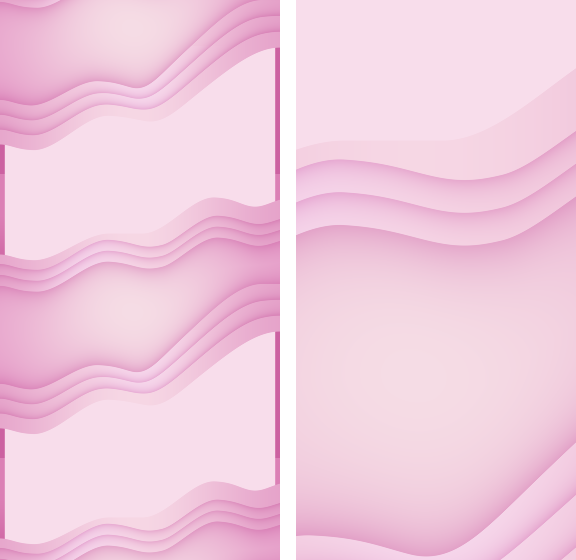
Left, the full canvas; right, a detail of the centre.
Write a Shadertoy shader that draws this background.

```glsl
// Pink layered paper waves: a glowing panel framed by nested wavy sheets,
// repeated down the canvas over a pale ground with dark side bars.
// Each edge is a sum of smooth steps and bumps; sheets stack from outside in.

const float PERIOD = 1.014;      // vertical repeat, in canvas widths
const float PANEL_Y = 1.099;     // panel centre, measured from the top
const float TILE_TOP = -0.478;   // tile seam, hidden in the flat ground
const float GLOW_X = 0.477;
const int SHEETS = 4;

const vec3 GROUND = vec3(0.973, 0.867, 0.922);
const vec3 BAR_DARK = vec3(0.80, 0.38, 0.63);
const vec3 BAR_LIGHT = vec3(0.86, 0.50, 0.71);
const vec3 SHEET_PALE = vec3(0.965, 0.842, 0.895);
const vec3 SHEET_DEEP = vec3(0.895, 0.625, 0.785);
const vec3 GLOW = vec3(0.962, 0.865, 0.898);
const vec3 GLOW_EDGE = vec3(0.905, 0.630, 0.795);
const vec3 GLOSS = vec3(0.970, 0.860, 0.945);
const vec3 SHADOW_TINT = vec3(0.93, 0.76, 0.885);

float bump(float x, float center, float width) {
    float t = (x - center) / width;
    return exp(-t * t);
}

// Each slope is (start, end, rise); the swell is (centre, height, width).
float waveEdge(float x, float base, vec3 slopeA, vec3 slopeB, vec3 swell) {
    return base - 0.021 * bump(x, 0.0, 0.065)
         - slopeA.z * smoothstep(slopeA.x, slopeA.y, x)
         - slopeB.z * smoothstep(slopeB.x, slopeB.y, x)
         + swell.y * bump(x, swell.x, swell.z);
}

// Top edge of a sheet, counted from the outermost one.
float upperEdge(float x, int sheet) {
    if (sheet == 0)
        return waveEdge(x, -0.169, vec3(0.117, 0.391, 0.096),
                        vec3(0.508, 0.768, 0.130), vec3(0.911, 0.034, 0.078));
    float inner = waveEdge(x, -0.057, vec3(0.130, 0.391, 0.109),
                           vec3(0.578, 0.781, 0.086), vec3(0.924, 0.031, 0.083));
    return inner + 0.026 * bump(x, 0.534, 0.086) - 0.039 * float(SHEETS - 1 - sheet);
}

// Bottom edge: blends from the outer wave to the inner one.
float lowerEdge(float x, int sheet) {
    float outer = waveEdge(x, 0.452, vec3(0.117, 0.391, 0.125),
                           vec3(0.521, 1.0, 0.242), vec3(0.560, 0.024, 0.104));
    float inner = waveEdge(x, 0.293, vec3(0.104, 0.352, 0.089),
                           vec3(0.469, 0.938, 0.289), vec3(0.508, 0.029, 0.086));
    return mix(outer, inner, float(sheet) / float(SHEETS - 1));
}

// Pale ground with a narrow bar at either side.
vec3 groundColor(vec2 p, float aa) {
    float bars = 1.0 - smoothstep(-aa, aa, p.x - 0.017) * smoothstep(-aa, aa, 0.983 - p.x);
    vec3 bar = mix(BAR_LIGHT, BAR_DARK, smoothstep(-0.35, -0.10, p.y) + smoothstep(0.25, 0.5, p.y));
    return mix(GROUND, clamp(bar, BAR_DARK, BAR_LIGHT), bars);
}

// Sheet tone before shadow; the innermost sheet carries the radial glow.
vec3 sheetColor(vec2 p, int sheet) {
    if (sheet == SHEETS - 1)
        return mix(GLOW, GLOW_EDGE, smoothstep(0.0, 0.66, length(p - vec2(GLOW_X, 0.0))));
    vec3 tone = mix(SHEET_PALE, SHEET_DEEP, smoothstep(0.0, 0.62, abs(p.x - GLOW_X)));
    float glossX = p.y < 0.08 ? 0.30 : 0.50;
    float gloss = sheet == 0 ? 0.0 : 0.65 * bump(p.x, glossX, 0.16);
    return mix(tone, GLOSS, gloss);
}

void mainImage(out vec4 fragColor, in vec2 fragCoord) {
    // Canvas units: one across, two down, measured from the top.
    vec2 uv = fragCoord / iResolution.xy;
    vec2 p = vec2(uv.x, 2.0 * (1.0 - uv.y));
    p.y = mod(p.y - PANEL_Y - TILE_TOP, PERIOD) + TILE_TOP;
    float aa = 1.2 / iResolution.y;

    vec3 color = groundColor(p, aa);
    for (int sheet = 0; sheet < SHEETS; sheet++) {
        float inside = min(p.y - upperEdge(p.x, sheet), lowerEdge(p.x, sheet) - p.y);
        vec3 tone = sheetColor(p, sheet);
        // Shadow cast inward by the sheet above; wider on the panel.
        if (sheet > 0) {
            float reach = sheet == SHEETS - 1 ? 0.034 : 0.017;
            tone *= mix(vec3(1.0), SHADOW_TINT, 0.9 * exp(-max(inside, 0.0) / reach));
        }
        color = mix(color, tone, smoothstep(-aa, aa, inside));
    }
    fragColor = vec4(color, 1.0);
}
```
